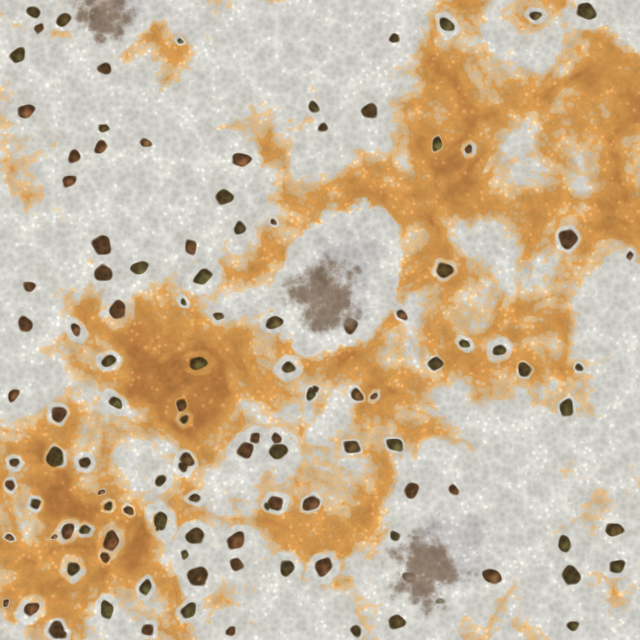
Reproduce this texture procedurally as a three.js fragment shader.

```glsl
varying vec2 vUv;

#define PALE vec3(0.835, 0.83, 0.80)
#define CREAM vec3(0.86, 0.73, 0.55)
#define GOLD vec3(0.82, 0.59, 0.31)
#define BROWN vec3(0.70, 0.47, 0.25)
#define RIM vec3(0.20, 0.14, 0.08)
#define FILM vec3(0.73, 0.72, 0.72)
#define PATCH_SCALE 7.0
#define GRAIN_SCALE 95.0
#define BROWNING 0.0
#define HOLE_SHARE 0.5
#define SOFTNESS 0.0025

vec2 hash2(vec2 p) {
  p = vec2(dot(p, vec2(127.1, 311.7)), dot(p, vec2(269.5, 183.3)));
  return fract(sin(p) * 43758.5453);
}

mat2 rotation(float a) {
  return mat2(cos(a), sin(a), -sin(a), cos(a));
}

// Distance to the nearest scattered point
float cellular(vec2 p) {
  vec2 cell = floor(p);
  float nearest = 2.0;
  for (int j = -1; j <= 1; j++) {
    for (int i = -1; i <= 1; i++) {
      vec2 id = cell + vec2(float(i), float(j));
      nearest = min(nearest, length(id + hash2(id) - p));
    }
  }
  return nearest;
}

// Layered cellular noise, about 0.46 on average
float mottle(vec2 p) {
  float sum = 0.0;
  float weight = 0.5;
  for (int i = 0; i < 4; i++) {
    sum += weight * cellular(p);
    p = 2.0 * rotation(0.64) * p + 3.7;
    weight *= 0.55;
  }
  return sum;
}

// Browned diagonal band, broken by sines and ragged mottling
float browning(vec2 uv) {
  float across = 0.81 * (uv.y - 0.1 - 0.72 * uv.x);
  vec2 waves = cos(13.0 * (uv - vec2(0.75, 0.68)));
  vec2 warped = uv + 0.016 * sin(uv.yx * 27.0 + 2.0 * sin(uv * 19.0));
  return 0.25 * cos(7.5 * across) - 0.2 * waves.x * waves.y
    + 1.6 * (mottle(warped * PATCH_SCALE) - 0.46) + BROWNING;
}

// Scattered oval holes: x opening, y pale halo, z tint, w lit floor
vec4 holes(vec2 uv, float grid, float share) {
  vec2 p = uv * grid;
  vec4 pit = vec4(0.0);
  for (int j = -1; j <= 1; j++) {
    for (int i = -1; i <= 1; i++) {
      vec2 id = floor(p) + vec2(float(i), float(j));
      vec2 place = hash2(id + grid);
      vec2 form = hash2(id + grid + 57.0);
      vec2 centre = id + 0.2 + 0.6 * place;
      float density = mix(1.0, 0.15, smoothstep(0.9, 1.3, dot(centre / grid, vec2(0.8, 1.0))));
      if (hash2(id + 91.0).x > share * density) continue;

      vec2 q = p - centre;
      float radius = mix(0.12, 0.24, hash2(id + 23.0).y);
      vec2 oval = rotation(6.28 * form.x) * q * vec2(1.0, 1.0);
      oval.y *= 1.0 + 0.5 * form.y;
      float d = length(oval + 0.02 * sin(oval.yx * 16.0 + 6.0 * place));
      float soft = SOFTNESS * grid;
      float opening = 1.0 - smoothstep(radius - soft, radius + soft, d);
      float reach = radius * (1.2 + 1.2 * place.x);
      float lit = 1.0 - smoothstep(0.2, 0.9, length(q / radius - vec2(0.25, -0.3)));
      pit.y = max(pit.y, 1.0 - smoothstep(reach * 0.8, reach * 1.15, d));
      if (opening > pit.x) pit = vec4(opening, pit.y, form.x, lit * form.y);
    }
  }
  return pit;
}

// Translucent blister: x collar, y film, z stained core
vec3 blister(vec2 uv, vec2 centre, float size, float rough) {
  vec2 q = rotation(0.5) * (uv - centre) / size;
  float d = length(q * vec2(1.25, 0.85)) + 0.5 * (rough - 0.46);
  float core = length(q + vec2(0.1, 0.4)) + 1.3 * (rough - 0.46);
  return 1.0 - smoothstep(vec3(1.1, 0.55, 0.25), vec3(1.5, 1.1, 0.75), vec3(d, d, core));
}

void main() {
  vec2 uv = vUv;
  float grain = cellular(uv * GRAIN_SCALE) - 0.46;
  float rough = mottle(uv * 24.0);

  vec3 bubble = blister(uv, vec2(0.53, 0.56), 0.08, rough);
  bubble = max(bubble, blister(uv, vec2(0.69, 0.13), 0.078, rough));
  bubble = max(bubble, blister(uv, vec2(0.18, 1.0), 0.06, rough));
  vec4 large = holes(uv, 15.0, HOLE_SHARE);
  vec4 small = holes(uv + 0.37, 27.0, HOLE_SHARE * 0.4);
  vec4 pit = large.x > small.x ? large : small;
  float halo = max(large.y, small.y);

  // Batter and toasted crust
  float toast = browning(uv) + 0.22 * grain;
  toast -= 0.8 * bubble.x + 0.3 * halo;
  vec3 color = mix(PALE, CREAM, smoothstep(-0.08, 0.06, toast));
  color = mix(color, GOLD, smoothstep(0.08, 0.24, toast));
  color = mix(color, BROWN, smoothstep(0.28, 0.6, toast));

  // Blister film and stain
  color = mix(color, FILM, 0.7 * bubble.y);
  color = mix(color, vec3(0.50, 0.41, 0.33), 0.75 * bubble.z);

  // Wet grain and glints
  color *= 1.0 + 0.12 * grain + 0.25 * (rough - 0.46);
  float glint = 1.0 - smoothstep(0.08, 0.3, cellular(uv * 70.0 + 5.0));
  color += 0.09 * glint * smoothstep(0.42, 0.56, rough);

  // Shaded holes with olive or russet floors
  vec3 pitFloor = mix(vec3(0.40, 0.38, 0.20), vec3(0.56, 0.36, 0.22), smoothstep(0.4, 0.7, pit.z));
  vec3 pitColor = mix(RIM, pitFloor, 0.25 + 0.75 * pit.w) * (1.0 + 0.5 * grain);
  color = mix(color, pitColor, 0.95 * pit.x * (1.0 - 0.8 * bubble.y));

  gl_FragColor = vec4(color, 1.0);
}
```
